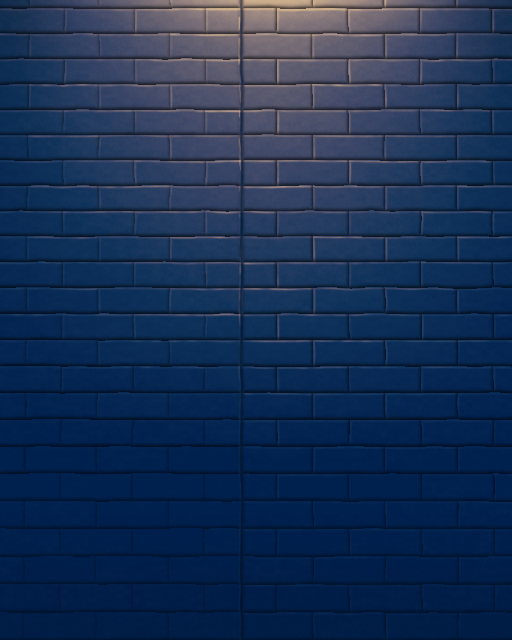
A Shadertoy shader for this texture:

```glsl
// A painted brick wall at night, lit by a warm lamp just above the top edge.
// Rows and columns come from repeated cells; a single light level, raised on
// brick rims and lowered in joints, is turned into colour by a navy-to-tan ramp.

float hash(vec2 p) {
    p = fract(p * vec2(0.1031, 0.1137));
    p += dot(p, p.yx + 33.33);
    return fract((p.x + p.y) * p.x * 7.31 + p.y * 13.7);
}

float noise(vec2 p) {
    vec2 i = floor(p), f = fract(p);
    f = f * f * (3.0 - 2.0 * f);
    return mix(mix(hash(i), hash(i + vec2(1, 0)), f.x),
               mix(hash(i + vec2(0, 1)), hash(i + vec2(1, 1)), f.x), f.y);
}

// Soft line of half-width w around distance zero
float ridge(float d, float w) {
    return exp(-d * d / (w * w));
}

vec3 nightRamp(float level) {
    vec3 tones[6] = vec3[6](
        vec3(0.00, 0.125, 0.305), vec3(0.06, 0.20, 0.36), vec3(0.24, 0.28, 0.41),
        vec3(0.43, 0.40, 0.45), vec3(0.61, 0.53, 0.51), vec3(0.80, 0.68, 0.55));
    float t = clamp(level, 0.0, 0.999) * 5.0;
    int i = int(t);
    return mix(tones[i], tones[i + 1], fract(t));
}

// Lamp light: broad fall down the wall plus a hot pool at the top
float lampLight(float x, float down) {
    float broad = max(0.62 - 0.86 * down, 0.0) * ridge(x - 0.52, 0.50);
    float pool = 0.38 * exp(-down * 24.0) * ridge(x - 0.54, 0.27);
    return broad + pool;
}

void mainImage(out vec4 fragColor, in vec2 fragCoord) {
    float down = 1.0 - fragCoord.y / iResolution.y;
    float across = fragCoord.x / iResolution.x;
    vec2 p = vec2(across * 0.8, down);

    // Slightly uneven masonry
    vec2 q = p + 0.0022 * (vec2(noise(p * 38.0), noise(p * 31.0 + 50.0)) - 0.5);

    // Rows: constant pitch above, slowly growing below
    float pitch = 0.03958, growth = 0.00015;
    float y = q.y - 0.0130;
    float extra = max(y - 8.0 * pitch, 0.0);
    float grown = 2.0 * extra / (pitch + sqrt(pitch * pitch + 4.0 * growth * extra));
    float rowPos = min(y / pitch, 8.0) + grown;
    float row = floor(rowPos);
    float rowHeight = pitch + 2.0 * growth * grown;
    float fromTop = fract(rowPos) * rowHeight;
    float fromBottom = rowHeight - fromTop;

    // Columns: running bond measured from the vertical seam
    float seamX = q.x - 0.3763;
    float rightSide = step(0.0, seamX);
    float brickWidth = mix(0.110 + 0.003 * down, 0.112 + 0.0015 * down, rightSide);
    float colPos = seamX / brickWidth + 0.5 * (1.0 - mod(row, 2.0));
    float fromLeft = fract(colPos) * brickWidth;
    float fromRight = brickWidth - fromLeft;
    vec2 brick = vec2(floor(colPos) + 40.0 * rightSide, row + 7.0);

    // Brick faces
    float light = lampLight(across, down);
    float level = light + 0.05 * (hash(brick + 3.0) - 0.5) * (0.4 + light);
    level += 0.035 * (noise(p * vec2(90.0, 160.0)) - 0.5);
    level += 0.03 * (noise(p * 420.0) - 0.5);

    // Worn pale rims, fading downwards and soonest on the lower left
    float wear = 0.45 + 0.75 * noise(p * vec2(70.0, 45.0) + 9.0);
    float fade = mix(0.36, 0.09, smoothstep(0.42, 0.82, down));
    fade *= 1.0 - 0.8 * (1.0 - rightSide) * smoothstep(0.50, 0.70, down);
    fade *= mix(0.5, 1.0, ridge(across - 0.55, 0.42));
    float topRim = ridge(fromTop - 0.0018, 0.0017) * mix(0.45, 1.15, hash(brick));
    float leftRim = ridge(fromLeft - 0.0018, 0.0016) * mix(0.3, 0.95, hash(brick + 17.0));
    leftRim *= mix(0.6, 1.0, rightSide);
    level += max(topRim, leftRim) * wear * fade;

    // Shadowed joints below and to the right of each brick
    float jointShade = max(ridge(fromBottom, 0.0042) * 0.55, ridge(fromRight, 0.0032)
        * mix(0.25, 0.45, rightSide));
    jointShade *= mix(1.0, 0.65, smoothstep(0.6, 0.9, down));

    // Seam: dark groove with chipped pale flecks on its left lip
    float groove = ridge(seamX - 0.0008, 0.0035);
    float flecks = smoothstep(0.38, 0.75, noise(vec2(p.x * 260.0, p.y * 95.0)));
    float lip = ridge(seamX + 0.0018, 0.0017);
    level = mix(level, level * 0.65, groove);
    level += lip * (0.07 + 0.28 * flecks * (1.0 - smoothstep(0.25, 0.85, down)));
    jointShade = max(jointShade * (1.0 - 0.6 * groove), 0.38 * groove * (1.0 - lip));

    vec3 color = nightRamp(level) * (1.0 - jointShade);
    color *= 1.0 - 0.10 * smoothstep(0.75, 1.0, down);
    color *= 1.0 - 0.18 * smoothstep(0.30, 0.52, abs(across - 0.5)) * exp(-down * 6.0);
    fragColor = vec4(color, 1.0);
}
```
